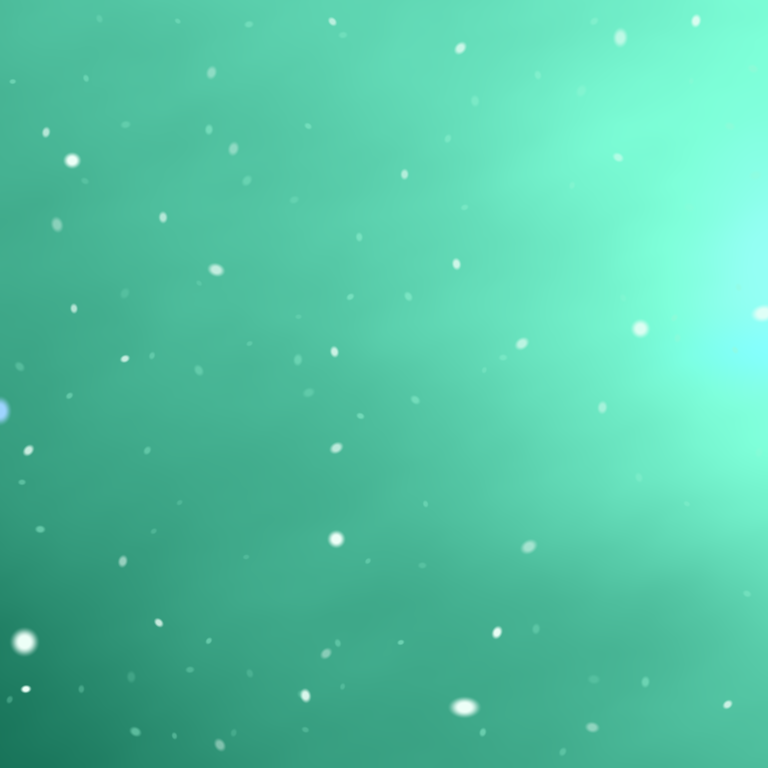
Reproduce this background procedurally as a WebGL 2 fragment shader.

```glsl
#version 300 es
precision highp float;
// Draws a soft sea-green nebula lit from the right, sprinkled with blurred white stars.
uniform vec2 u_resolution;
out vec4 fragColor;

const vec3 DEEP_GREEN = vec3(0.15, 0.53, 0.42);
const vec3 PALE_MINT = vec3(0.54, 1.07, 0.91);
const vec3 STAR_WHITE = vec3(0.93, 1.0, 0.97);
const vec3 STAR_BLUE = vec3(0.62, 0.83, 1.0);

// Sine-free hashes
float hash12(vec2 p) {
    vec3 q = fract(vec3(p.xyx) * 0.1031);
    q += dot(q, q.yzx + 33.33);
    return fract((q.x + q.y) * q.z);
}

vec2 hash22(vec2 p) {
    return vec2(hash12(p + 17.0), hash12(p + 59.0));
}

// Smooth value noise and its layered sum
float noise(vec2 p) {
    vec2 cell = floor(p);
    vec2 f = fract(p);
    f = f * f * (3.0 - 2.0 * f);
    float low = mix(hash12(cell), hash12(cell + vec2(1, 0)), f.x);
    float high = mix(hash12(cell + vec2(0, 1)), hash12(cell + vec2(1, 1)), f.x);
    return mix(low, high, f.y);
}

float fbm(vec2 p) {
    float sum = 0.0;
    float amplitude = 0.5;
    for (int i = 0; i < 5; i++) {
        sum += amplitude * noise(p);
        p = mat2(1.6, 1.2, -1.2, 1.6) * p + 7.3;
        amplitude *= 0.5;
    }
    return sum;
}

// Gaussian patch of light with separate radii
float glow(vec2 p, vec2 center, vec2 radius) {
    vec2 d = (p - center) / radius;
    return exp(-dot(d, d));
}

// Soft-edged elliptical star
float star(vec2 p, vec2 center, vec2 radius, float tilt) {
    vec2 d = p - center;
    float c = cos(tilt);
    float s = sin(tilt);
    d = vec2(c * d.x + s * d.y, c * d.y - s * d.x) / radius;
    return 1.0 - smoothstep(0.35, 1.1, length(d));
}

// One jittered star per occupied grid cell
float starLayer(vec2 p, float cells, float density, float size, float seed) {
    vec2 cell = floor(p * cells);
    vec2 id = cell + seed;
    vec2 center = (cell + 0.15 + 0.7 * hash22(id)) / cells;
    float r = size * mix(0.65, 1.25, pow(hash12(id + 83.0), 2.0));
    vec2 radius = r * vec2(1.2, 0.9);
    float light = mix(0.35, 1.0, hash12(id + 31.0));
    float present = step(hash12(id + 101.0), density);
    return present * light * star(p, center, radius, 6.28 * hash12(id + 7.0));
}

// Nebula brightness: 0 is deep green, 1 is pale mint
float nebula(vec2 p) {
    float level = -0.2 + 2.2 * p.y + 2.0 * p.x;
    level += 1.75 * glow(p, vec2(1.05, 0.53), vec2(0.42, 0.34));
    level += 0.35 * glow(p, vec2(0.58, 0.58), vec2(0.16, 0.10));
    level += 0.25 * glow(p, vec2(0.78, 0.80), vec2(0.22, 0.12));
    level -= 0.55 * glow(p, vec2(0.90, 0.19), vec2(0.18, 0.09));
    level -= 0.60 * glow(p, vec2(0.0, 0.0), vec2(0.28, 0.16));
    vec2 drift = vec2(p.x * 0.9 + p.y * 0.3, p.y * 1.6 - p.x * 0.5);
    level += 1.0 * (fbm(drift * 3.0 + 4.0) - 0.48);
    return level / 5.0;
}

void main() {
    vec2 p = gl_FragCoord.xy / u_resolution;

    // Gas and the bluish core at the right edge
    vec3 color = mix(DEEP_GREEN, PALE_MINT, nebula(p));
    color += vec3(0.05, 0.0, 0.06) * glow(p, vec2(1.0, 0.64), vec2(0.09, 0.14));
    color += vec3(-0.03, 0.0, 0.07) * glow(p, vec2(1.0, 0.54), vec2(0.12, 0.04));
    color = clamp(color, 0.0, 1.0);

    // Faint dust, then brighter stars thinning toward the light
    float dust = starLayer(p, 14.0, 0.40, 0.0065, 3.0);
    color = mix(color, vec3(0.60, 0.97, 0.84), 0.5 * dust);
    float bright = starLayer(p, 8.0, mix(0.62, 0.35, p.x), 0.0092, 40.0);
    color = mix(color, STAR_WHITE, bright);

    // Large foreground stars
    float large = star(p, vec2(0.032, 0.164), vec2(0.019), 0.0);
    large = max(large, star(p, vec2(0.605, 0.079), vec2(0.021, 0.014), 0.0));
    large = max(large, star(p, vec2(0.438, 0.298), vec2(0.012), 0.0));
    large = max(large, 0.85 * star(p, vec2(0.834, 0.572), vec2(0.013), 0.0));
    large = max(large, 0.85 * star(p, vec2(0.994, 0.592), vec2(0.017, 0.012), 0.2));
    large = max(large, star(p, vec2(0.094, 0.791), vec2(0.012, 0.011), 0.0));
    color = mix(color, STAR_WHITE, large);
    color = mix(color, STAR_BLUE, star(p, vec2(0.0, 0.465), vec2(0.015, 0.019), 0.0));

    fragColor = vec4(color, 1.0);
}
```
